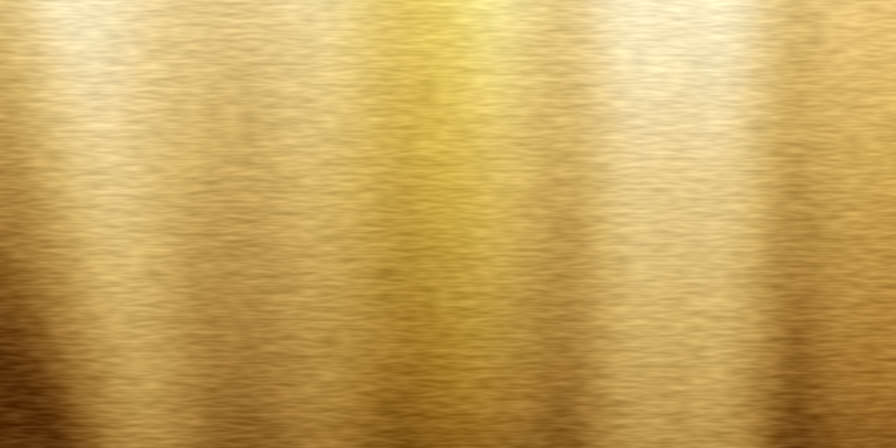
This texture is drawn by a Shadertoy shader. Its source:

```glsl
// Brushed gold sheet: fine horizontal scratches under soft vertical reflections.

const int STOPS = 8;
const vec3 GOLD[STOPS] = vec3[STOPS](
    vec3(0.34, 0.19, 0.04), vec3(0.51, 0.34, 0.12),
    vec3(0.64, 0.47, 0.21), vec3(0.73, 0.58, 0.30),
    vec3(0.83, 0.70, 0.41), vec3(0.91, 0.80, 0.55),
    vec3(0.96, 0.89, 0.70), vec3(1.00, 0.95, 0.79));
const float LEVEL[STOPS] = float[STOPS](
    -0.12, 0.04, 0.17, 0.345, 0.535, 0.75, 0.93, 1.08);

// Random unit gradient for a lattice cell
vec2 gradientAt(vec2 cell) {
    vec3 q = fract(cell.xyx * vec3(0.1031, 0.1030, 0.0973));
    q += dot(q, q.yzx + 33.33);
    float angle = 6.28318 * fract((q.x + q.y) * q.z);
    return vec2(cos(angle), sin(angle));
}

float gradientNoise(vec2 p) {
    vec2 cell = floor(p);
    vec2 f = p - cell;
    vec2 u = f * f * f * (f * (f * 6.0 - 15.0) + 10.0);
    vec2 e = vec2(1.0, 0.0);
    float a = dot(gradientAt(cell), f);
    float b = dot(gradientAt(cell + e.xy), f - e.xy);
    float c = dot(gradientAt(cell + e.yx), f - e.yx);
    float d = dot(gradientAt(cell + e.xx), f - e.xx);
    return mix(mix(a, b, u.x), mix(c, d, u.x), u.y);
}

// Soft vertical reflection
float band(float x, float center, float width) {
    float d = (x - center) / width;
    return exp(-d * d);
}

// Brightness of the broad reflections
float sheen(vec2 uv) {
    float x = uv.x, y = uv.y;
    float tone = mix(0.07, 0.78, y);
    tone -= mix(0.36, 0.16, y) * band(x, -0.01, mix(0.11, 0.05, y));
    tone += 0.22 * band(x, mix(0.16, 0.09, y), 0.065);
    tone -= 0.04 * band(x, 0.25, 0.05);
    tone += 0.08 * band(x, 0.36, 0.045);
    tone -= 0.05 * band(x, 0.45, 0.04);
    tone += mix(0.02, 0.17, y) * band(x, 0.55, 0.045);
    tone -= 0.06 * band(x, 0.635, 0.035);
    tone += 0.24 * band(x, 0.71, 0.055);
    tone += 0.24 * band(x, 0.80, 0.055);
    tone -= 0.13 * band(x, 0.885, 0.04);
    return tone;
}

vec3 goldRamp(float tone) {
    vec3 color = GOLD[0];
    for (int i = 1; i < STOPS; i++) {
        float t = (tone - LEVEL[i - 1]) / (LEVEL[i] - LEVEL[i - 1]);
        color = mix(color, GOLD[i], clamp(t, 0.0, 1.0));
    }
    return color;
}

// Scratches of several lengths, all along x
float scratches(vec2 p) {
    float grain = 0.0;
    vec2 frequency = vec2(4.0, 48.0);
    float weight = 0.3;
    for (int i = 0; i < 3; i++) {
        grain += weight * gradientNoise(p * frequency + 17.3 * float(i));
        frequency *= vec2(2.4, 1.75);
        weight += 0.2;
    }
    return grain;
}

void mainImage(out vec4 fragColor, in vec2 fragCoord) {
    vec2 uv = fragCoord / iResolution.xy;
    vec2 p = fragCoord / iResolution.y;

    vec3 color = goldRamp(sheen(uv));

    // Richer yellow at the center, warmer amber at the right edge
    float yellow = band(uv.x, 0.49, 0.10);
    float amber = smoothstep(0.83, 1.0, uv.x);
    color *= vec3(1.0, 1.0 - 0.04 * amber, 1.0 - 0.28 * yellow - 0.16 * amber);

    color += 0.13 * scratches(p) * vec3(1.0, 0.96, 0.80);
    fragColor = vec4(clamp(color, 0.0, 1.0), 1.0);
}
```
